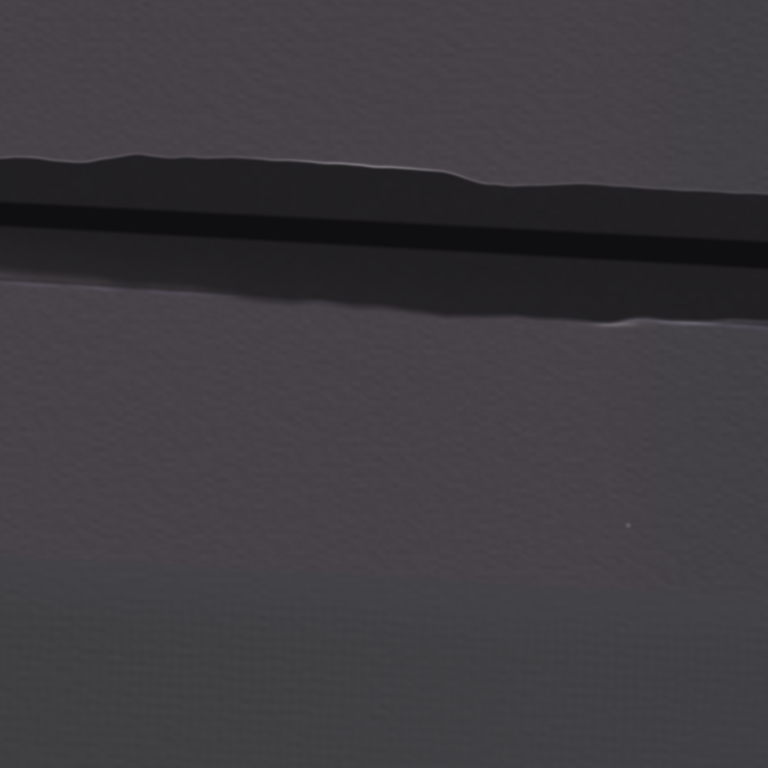
Reproduce this texture procedurally as a three.js fragment shader.

```glsl
// Dim plaster wall crossed by a torn dark groove, with a woven cloth strip below
varying vec2 vUv;

float hash(vec2 p) {
  return fract(sin(dot(p, vec2(127.1, 311.7))) * 43758.5453);
}

float noise(vec2 p) {
  vec2 cell = floor(p);
  vec2 f = fract(p);
  f = f * f * (3.0 - 2.0 * f);
  float low = mix(hash(cell), hash(cell + vec2(1.0, 0.0)), f.x);
  float high = mix(hash(cell + vec2(0.0, 1.0)), hash(cell + vec2(1.0, 1.0)), f.x);
  return mix(low, high, f.y);
}

float bump(float x, float center, float width) {
  float d = (x - center) / width;
  return exp(-d * d);
}

// 1 below the edge, 0 above it
float below(float y, float edge, float blur) {
  return 1.0 - smoothstep(edge - blur, edge + blur, y);
}

// Torn upper rim of the groove
float upperRim(float x) {
  float y = 0.794 - 0.063 * max(min(x, 0.66) - 0.3, 0.0) - 0.03 * max(x - 0.66, 0.0);
  y -= 0.014 * smoothstep(0.57, 0.64, x);
  y += 0.004 * bump(x, 0.18, 0.03) - 0.006 * bump(x, 0.10, 0.04);
  y += 0.005 * bump(x, 0.77, 0.07);
  return y + 0.002 * (noise(vec2(x * 45.0, 3.0)) - 0.5);
}

// Frayed lower rim of the groove
float lowerRim(float x) {
  float y = 0.645 - 0.097 * min(x, 0.58) - 0.010 * max(x - 0.58, 0.0);
  y -= 0.004 * bump(x, 0.79, 0.04);
  return y + 0.006 * (noise(vec2(x * 24.0, 8.0)) - 0.5);
}

// Relief lit from above: difference of two shifted noise samples
float relief(vec2 p, vec2 scale) {
  return noise(p * scale) - noise((p + vec2(0.002, 0.004)) * scale);
}

float weave(vec2 p) {
  vec2 q = p + 0.004 * vec2(noise(p * 28.0), noise(p * 28.0 + 17.0));
  float weft = sin(6.2832 * (q.y + 0.05 * q.x) * 73.0);
  float warp = sin(6.2832 * (q.x - 0.03 * q.y) * 76.0);
  return 0.6 * weft + 0.4 * warp;
}

vec3 wallColor(vec2 p) {
  vec3 warm = vec3(0.280, 0.260, 0.280);
  vec3 cool = vec3(0.257, 0.252, 0.272);
  float shade = 0.65 * smoothstep(0.68, 1.0, p.x) + 0.25 * noise(p * 4.0);
  vec3 color = mix(warm, cool, shade);
  color += 0.016 * relief(p, vec2(95.0, 150.0));
  return color + 0.008 * (noise(p * 210.0) - 0.5);
}

vec3 clothColor(vec2 p, float depth) {
  vec3 color = mix(vec3(0.262, 0.260, 0.274), vec3(0.248, 0.248, 0.259), smoothstep(0.0, 0.10, depth));
  float patchiness = mix(0.35, 1.0, noise(p * vec2(5.0, 7.0)));
  color += 0.008 * weave(p) * patchiness * smoothstep(0.01, 0.06, depth);
  return color + 0.012 * relief(p, vec2(90.0, 140.0));
}

void main() {
  vec2 p = vUv;

  // Wall and the cloth strip along the bottom
  vec3 color = wallColor(p);
  float hem = 0.277 - 0.056 * p.x + 0.002 * (noise(vec2(p.x * 18.0, 5.0)) - 0.5);
  float hemContrast = mix(1.0, 0.75, p.x);
  color = mix(color, clothColor(p, hem - p.y), below(p.y, hem, 0.004) * hemContrast);

  // Pale paper lip on the upper rim
  float top = upperRim(p.x);
  float lipStrength = 0.04 + 0.20 * bump(p.x, 0.48, 0.11) + 0.04 * bump(p.x, 0.08, 0.1);
  color += lipStrength * bump(p.y, top + 0.001, 0.0025);

  // Bluish crease and pale flecks beneath the groove
  float crease = 0.632 - 0.059 * p.x;
  float bottom = lowerRim(p.x);
  float fleck = noise(vec2(p.x * 38.0, p.y * 90.0));
  color += vec3(0.035, 0.035, 0.055) * bump(p.y, crease, 0.003) * (0.4 + fleck);
  color -= 0.045 * bump(p.y, crease + 0.005, 0.003);
  float tear = bump(p.x, 0.80, 0.035) * bump(p.y, 0.578, 0.004);
  tear += 0.7 * bump(p.x, 0.90, 0.05) * bump(p.y, bottom - 0.003, 0.004);
  color += 0.17 * tear * (0.3 + 0.7 * fleck);

  // Groove with a soft lower shadow
  float softness = mix(0.012, 0.004, smoothstep(0.0, 0.9, p.x));
  float groove = below(p.y, top, 0.003) * (1.0 - below(p.y, bottom, softness));
  vec3 grooveColor = vec3(0.128, 0.122, 0.132) + 0.006 * (noise(p * 120.0) - 0.5);
  grooveColor += 0.022 * below(p.y, bottom + 0.035, 0.03) * (1.0 - p.x);

  // Black slit along the middle of the groove
  float slitTop = 0.737 - 0.052 * p.x;
  float slitBottom = 0.706 - 0.056 * p.x;
  float slit = below(p.y, slitTop, 0.004) * (1.0 - below(p.y, slitBottom, 0.004));
  grooveColor = mix(grooveColor, vec3(0.058, 0.053, 0.061), slit);
  color = mix(color, grooveColor, groove);

  // Lone speck of dust
  color += 0.12 * bump(length(p - vec2(0.818, 0.316)), 0.0, 0.003);

  gl_FragColor = vec4(color, 1.0);
}
```
